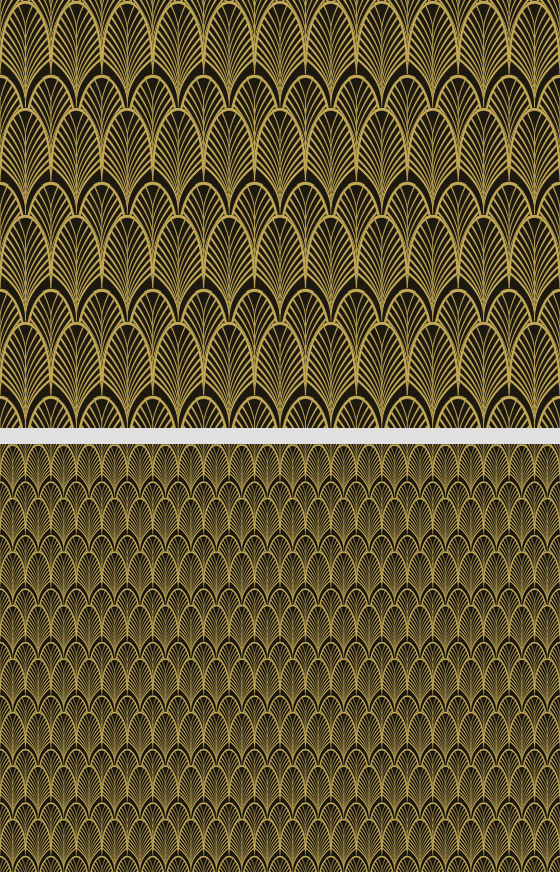
Top: one tile. Bottom: repeated 2 by 2.
Write a Shadertoy shader that draws this pattern.

```glsl
const float SHOULDER = 0.94;               // height of the widest point of a fan
const vec2 ARCH = vec2(0.485, 1.11);       // half axes of the arch above it

// Signed distance to one frond: t = 0 is the central V, t = 1 the lowest edge.
float frond(vec2 p, float t) {
    float angle = mix(0.3, 1.5708, pow(t, 0.8));
    vec2 end = vec2(0.0, SHOULDER) + ARCH * vec2(sin(angle), cos(angle));
    float root = 1.55 * pow(1.0 - t, 1.5);
    float bend = mix(1.5, 2.4, t);
    float rise = max(p.y - root, 1e-4) / (end.y - root);
    float curve = end.x * pow(rise, bend);
    float slope = bend * curve / (rise * (end.y - root));
    return (p.x - curve) / sqrt(1.0 + slope * slope);
}

// Approximate distance to the arch, with straight sides below the shoulder.
float archDistance(vec2 p) {
    vec2 q = vec2(p.x, max(p.y - SHOULDER, 0.0));
    float f = length(q / ARCH);
    return f * (f - 1.0) / max(length(q / (ARCH * ARCH)), 1e-4);
}

// x: distance to the gold lines, y: distance to the whole silhouette.
vec2 fan(vec2 p) {
    p.x = abs(p.x);
    float arch = archDistance(p);
    float edge = max(arch, frond(p, 1.0));

    // Fronds thicken away from the stem
    float halfWidth = mix(0.009, 0.020, smoothstep(0.0, 0.35, p.x));
    float ribs = 1.0;
    for (int i = 0; i < 8; i++)
        ribs = min(ribs, abs(frond(p, float(i) / 8.0)) - halfWidth);

    // Outline tapers to the tip; a raised cap crowns the arch
    float border = mix(0.011, 0.024, smoothstep(0.0, 0.9, p.y));
    float cap = max(max(abs(arch - 0.012) - 0.026, p.x - 0.165), SHOULDER - p.y);
    float lines = min(min(abs(edge) - border, max(ribs, edge)), cap);
    return vec2(lines, min(edge - border, cap));
}

void mainImage(out vec4 fragColor, in vec2 fragCoord) {
    const float ROW = 2.1;                 // row height in fan widths
    vec2 p = fragCoord / iResolution.xy * vec2(11.0, 4.0 * ROW);
    float blur = 0.7 * 11.0 / iResolution.x;

    // Rear fans sit half a width aside and rise above the front ones
    vec2 front = fan(vec2(fract(p.x) - 0.5, mod(p.y, ROW)));
    vec2 rear = fan(vec2(fract(p.x + 0.5) - 0.5, mod(p.y - 0.645, ROW)));

    vec2 frontInk = 1.0 - smoothstep(-blur, blur, front);
    float rearInk = 1.0 - smoothstep(-blur, blur, rear.x);
    float gold = mix(rearInk, frontInk.x, frontInk.y);

    vec3 color = mix(vec3(0.115, 0.098, 0.068), vec3(0.76, 0.66, 0.335), gold);
    fragColor = vec4(color, 1.0);
}
```
